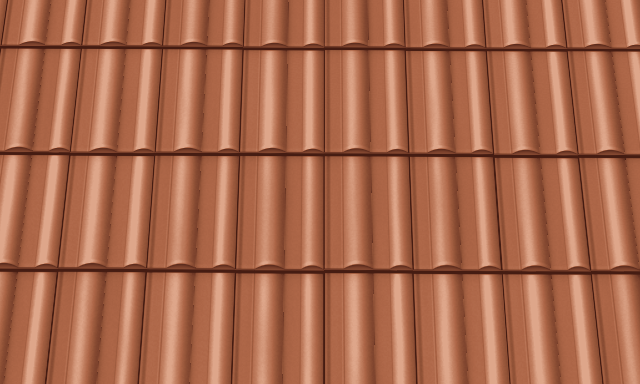
Write a Shadertoy shader that draws this texture.

```glsl
// Clay roof tiles in mild perspective: each tile has two rolls between flat pans.
// A perspective map gives tile coordinates; a cross profile sets a tone, which
// is darkened at joints and arched lower ends and then turned into terracotta.

const vec3 SHADOW = vec3(0.27, 0.11, 0.07);
const vec3 DEEP   = vec3(0.47, 0.245, 0.165);
const vec3 DIM    = vec3(0.58, 0.33, 0.22);
const vec3 CLAY   = vec3(0.68, 0.40, 0.28);
const vec3 LIGHT  = vec3(0.76, 0.50, 0.38);
const vec3 GLINT  = vec3(0.87, 0.65, 0.54);

const float HORIZON = 6.753;     // height where the columns converge
const float CENTER_X = 0.5065;   // the upright joint
const vec2 ROLL_A = vec2(0.22, 0.55);
const vec2 ROLL_B = vec2(0.74, 0.99);

float hash(vec2 p) {
    return fract(sin(dot(p, vec2(127.1, 311.7))) * 43758.5);
}

float noise(vec2 p) {
    vec2 i = floor(p), f = fract(p);
    f = f * f * (3.0 - 2.0 * f);
    return mix(mix(hash(i), hash(i + vec2(1, 0)), f.x),
               mix(hash(i + vec2(0, 1)), hash(i + vec2(1, 1)), f.x), f.y);
}

// Tone 0..5 runs from shadow to glint
vec3 terracotta(float tone) {
    vec3 c = mix(SHADOW, DEEP, clamp(tone, 0.0, 1.0));
    c = mix(c, DIM, clamp(tone - 1.0, 0.0, 1.0));
    c = mix(c, CLAY, clamp(tone - 2.0, 0.0, 1.0));
    c = mix(c, LIGHT, clamp(tone - 3.0, 0.0, 1.0));
    return mix(c, GLINT, clamp(tone - 4.0, 0.0, 1.0));
}

float across(float x, vec2 span) {
    return (x - span.x) / (span.y - span.x);
}

// Height of a roll's rounded end
float bump(float x, vec2 span) {
    float s = 2.0 * across(x, span) - 1.0;
    return max(0.0, 1.0 - s * s);
}

// Light on a roll: gleam on its left flank, shade on its right
float rollTone(float x, vec2 span, float gleam, float shade, float aa) {
    float t = across(x, span);
    float inside = smoothstep(-aa, aa, x - span.x) * smoothstep(-aa, aa, span.y - x);
    float g = (t - 0.33) / 0.25;
    return inside * (gleam * exp(-g * g) - shade * smoothstep(0.55, 1.0, t));
}

// Soft line of the given half width
float line(float d, float halfWidth, float aa) {
    return 1.0 - smoothstep(halfWidth - aa, halfWidth + aa, abs(d));
}

void mainImage(out vec4 fragColor, in vec2 fragCoord) {
    vec2 uv = fragCoord / iResolution.xy;
    float y = uv.y + 0.008 * (uv.x - 0.5);

    // Perspective tile coordinates
    float tileWidth = mix(0.1452, 0.1237, uv.y);
    float u = (uv.x - CENTER_X) / tileWidth;
    float v = 131.0 * (1.0 / (HORIZON - y) - 0.15487) + 1.0;
    float column = floor(u);
    v += 0.008 * (hash(vec2(column, floor(v + 0.5))) - 0.5);
    float x = u - column;
    float f = fract(v);
    float below = 1.0 - f;
    vec2 id = vec2(column, floor(v));
    vec2 aa = vec2(0.7 / (iResolution.x * tileWidth), 2.4 / iResolution.y);

    // Cross profile, with streaks along the slope and variation per tile
    float wear = noise(vec2(u * 16.0, v * 2.5));
    float vary = hash(id + 7.3);
    float gleam = (0.85 + 0.25 * vary + 0.2 * wear) * (0.9 + 0.05 * abs(u));
    float tone = 3.0 + 0.2 * (vary - 0.5) + 0.15 * (wear - 0.5);
    tone += rollTone(x, ROLL_A, 1.8 * gleam, 1.75, aa.x);
    tone += rollTone(x, ROLL_B, 2.15 * gleam, 1.1, aa.x);

    // Shade beside the first roll, side groove and creases
    tone -= 1.4 * step(ROLL_A.y, x) * exp(-(x - ROLL_A.y) / 0.03);
    tone -= 1.2 * line(x - 0.05, 0.02, 0.016);
    tone -= 0.8 * line(x - ROLL_A.x, 0.006, aa.x);
    tone += 0.5 * line(x - ROLL_A.x + 0.018, 0.006, aa.x);
    tone -= 0.6 * line(x - ROLL_B.x, 0.006, aa.x);

    // Fine clay grain
    tone += 0.2 * (noise(uv * vec2(512.0, 308.0)) - 0.5);

    // Soft shadow below the tile above
    tone -= 1.5 * exp(-below / 0.035);

    // Thin dark joint with a soft shoulder
    float joint = min(x, 1.0 - x);
    float jointWidth = 0.006 + 0.005 * hash(id + 2.1);
    tone -= 0.9 * exp(-joint / 0.014);
    tone = mix(tone, -0.2, line(joint, jointWidth, aa.x));

    // Arched end face, darkest under its rim, with a bright lip above
    float arch = max(bump(x, ROLL_A), 0.85 * bump(x, ROLL_B));
    float edge = 0.014 + 0.036 * arch;
    tone += (0.2 + 0.3 * arch) * line(f - edge - 0.018, 0.012, 0.01);
    float face = 1.0 - smoothstep(-aa.y, aa.y, f - edge);
    tone = mix(tone, mix(1.7, 0.3, clamp(f / edge, 0.0, 1.0)), face);

    // Overlap shadow, smoothed on both sides of the row edge
    float rowDistance = v - floor(v + 0.5);
    float overlap = line(rowDistance + 0.011, 0.014, aa.y);
    tone = mix(tone, 0.0, overlap);

    fragColor = vec4(terracotta(tone), 1.0);
}
```
